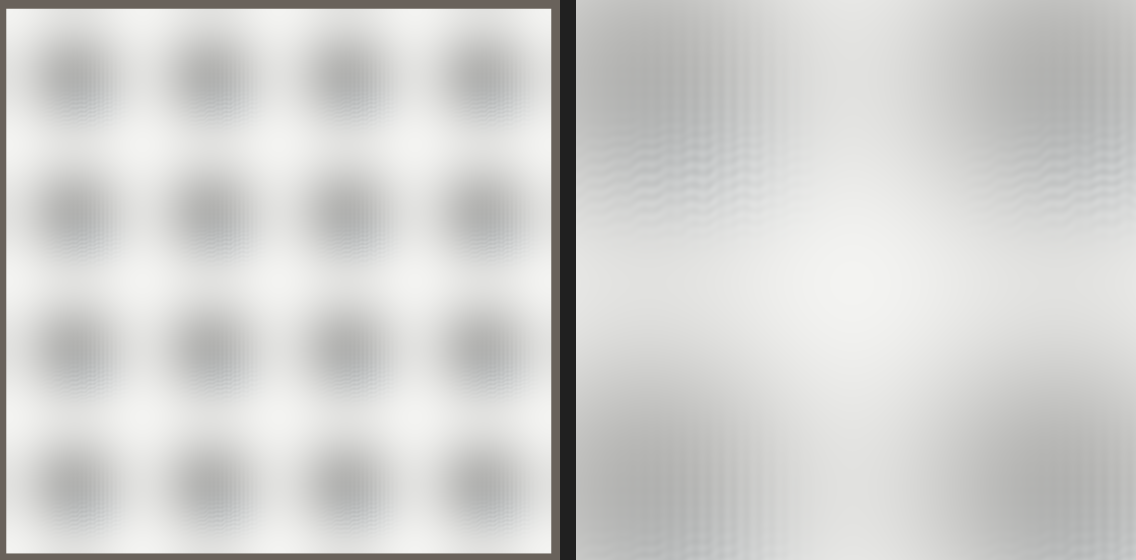
Left, the full canvas; right, a detail of the centre.
This pattern is drawn by a Shadertoy shader. Its source:

```glsl
// Soft quilted panel: a grid of blurred grey hollows with fine woven ripples, in a dark frame.
#define REPEATS 4.0
#define PANEL_MIN vec2(0.0112, 0.0117)
#define PANEL_MAX vec2(0.9844, 0.9844)
#define FRAME_COLOR vec3(0.410, 0.385, 0.355)
#define CREST_COLOR vec3(0.953, 0.953, 0.945)
#define RIDGE_DEPTH 0.070
#define HOLLOW_DEPTH 0.115
#define THREADS 32.0
#define RIPPLE_STRENGTH 0.016
#define COOL_TINT vec3(-0.020, -0.011, -0.002)

const float TAU = 6.2831853;

float hash(vec2 p) {
    vec3 q = fract(vec3(p.xyx) * 0.1031);
    q += dot(q, q.yzx + 33.33);
    return fract((q.x + q.y) * q.z);
}

float valueNoise(vec2 p) {
    vec2 i = floor(p), f = fract(p);
    f = f * f * (3.0 - 2.0 * f);
    float low = mix(hash(i), hash(i + vec2(1, 0)), f.x);
    float high = mix(hash(i + vec2(0, 1)), hash(i + vec2(1, 1)), f.x);
    return mix(low, high, f.y);
}

// Smooth bump: one at the centre, zero beyond the given radius
float bump(float x, float center, float radius) {
    return 1.0 - smoothstep(0.0, radius, abs(x - center));
}

// Depth of the hollow, deepest at the cell centre
float hollow(vec2 local) {
    vec2 wave = 0.5 + 0.5 * cos(TAU * local);
    return RIDGE_DEPTH * (wave.x + wave.y) + HOLLOW_DEPTH * wave.x * wave.y;
}

// Signed weave relief, strongest on the lower right slope of each hollow
float ripples(vec2 local, vec2 cell) {
    float phase = hash(cell + 7.0);
    float warp = valueNoise(local * vec2(14.0, 10.0) + cell * 23.0) - 0.5;
    float right = bump(local.x, 0.19, 0.27);
    float below = bump(local.y, -0.25, 0.20);
    float across = bump(local.x, 0.08, 0.42);
    float along = bump(local.y, -0.10, 0.38);

    float warpThreads = sin(TAU * THREADS * local.x);
    float slant = local.y - 0.28 * local.x;
    float scales = sin(TAU * (THREADS * slant + phase + 0.7 * warp)
                       + 0.8 * sin(TAU * THREADS * 0.5 * local.x));
    float weftThreads = sin(TAU * THREADS * local.y);
    float faint = 0.10 * (warpThreads + weftThreads);
    return 0.65 * right * along * warpThreads
         + across * below * (0.9 * scales + 0.25 * weftThreads)
         + faint * across * along;
}

void mainImage(out vec4 fragColor, in vec2 fragCoord) {
    vec2 uv = fragCoord / iResolution.xy;
    vec2 pixel = 1.0 / iResolution.xy;

    // Repeating cells
    vec2 grid = REPEATS * (uv - PANEL_MIN) / (PANEL_MAX - PANEL_MIN);
    vec2 cell = floor(grid);
    vec2 local = fract(grid) - 0.5;

    // Hollows, cool shade and weave
    vec3 color = CREST_COLOR - hollow(local);
    float shade = bump(local.x, 0.12, 0.40) * bump(local.y, -0.20, 0.28);
    color += COOL_TINT * shade;
    float resolved = 1.0 - smoothstep(0.3, 0.6, REPEATS * THREADS * pixel.y);
    color += RIPPLE_STRENGTH * resolved * ripples(local, cell);

    // Frame with smooth edges
    vec2 inset = min(uv - PANEL_MIN, PANEL_MAX - uv);
    vec2 cover = clamp(inset / pixel + 0.5, 0.0, 1.0);
    color = mix(FRAME_COLOR, color, cover.x * cover.y);

    fragColor = vec4(color, 1.0);
}
```
